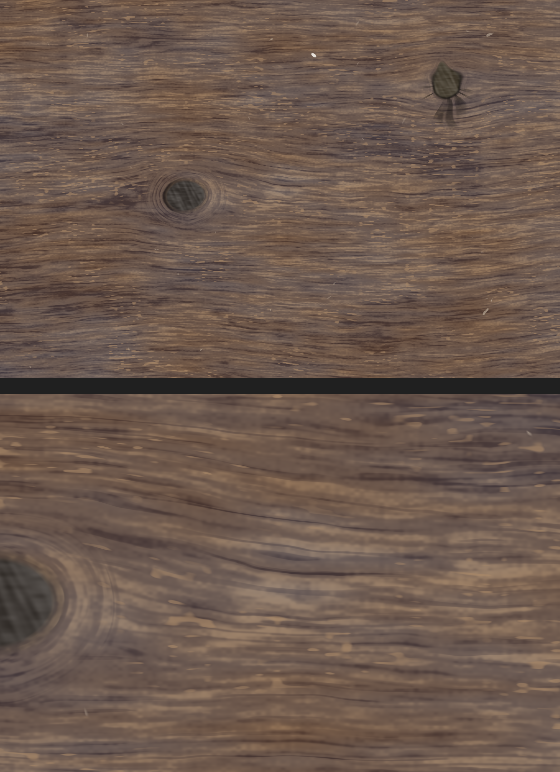
Top, the full canvas; bottom, a detail of the centre.
Give the GLSL for this texture, as a Shadertoy shader.

```glsl
float hash(vec2 p) {
    return fract(sin(dot(p, vec2(127.1, 311.7))) * 43758.5453);
}

float noise(vec2 p) {
    vec2 i = floor(p), f = fract(p);
    f = f * f * (3.0 - 2.0 * f);
    return mix(mix(hash(i), hash(i + vec2(1, 0)), f.x),
               mix(hash(i + vec2(0, 1)), hash(i + vec2(1, 1)), f.x), f.y);
}

// x runs along the grain, y across it
float fibres(vec2 q) {
    float n = 0.16 * noise(q * vec2(7, 75)) + 0.42 * noise(q * vec2(13, 160) + 7.0)
            + 0.42 * noise(q * vec2(42, 280) + 3.0);
    return smoothstep(0.26, 0.74, n);
}

// Thin dark growth lines and long sharp splits
float growthLines(vec2 q) {
    float wave = 0.5 + 0.5 * sin(600.0 * q.y + 14.0 * noise(q * vec2(4, 28) + 5.0));
    float lines = pow(wave, 4.0) * smoothstep(0.25, 0.7, noise(q * vec2(9, 60) + 13.0));
    float split = 1.0 - smoothstep(0.01, 0.06, abs(noise(q * vec2(4, 52) + 17.0) - 0.5));
    return lines + split * smoothstep(0.3, 0.6, noise(q * vec2(14, 45) + 29.0));
}

// How far the grain is pushed aside around a knot
float spread(vec2 d, vec2 size) {
    d /= size;
    return 0.6 * d.y * size.y * exp(-dot(d, d));
}

float disc(float r, float radius, float soft) {
    return 1.0 - smoothstep(radius - soft, radius + soft, r);
}

void mainImage(out vec4 fragColor, in vec2 fragCoord) {
    vec2 p = fragCoord / iResolution.y;
    vec2 toRound = p - vec2(0.488, 0.477), toHollow = p - vec2(1.18, 0.775);
    float wobble = noise(p * 16.0) - 0.5;
    float rRound = length(toRound * vec2(0.85, 1.05)) + 0.014 * wobble;
    float rHollow = length(toHollow * vec2(1.25, 0.85)) + 0.03 * (noise(p * 30.0) - 0.5);

    // Grain coordinates, bent around both knots
    vec2 grain = p;
    grain.y -= 0.02 * cos(5.5 * (p.x - 0.45)) * disc(p.y, 0.65, 0.3);
    grain.y -= spread(toRound, vec2(0.2, 0.13)) + spread(toHollow, vec2(0.11, 0.09));
    grain.y += 0.022 * noise(p * vec2(3, 5)) + 0.006 * noise(p * vec2(12, 22));
    grain.y += 0.002 * noise(p * vec2(40, 60));

    // Straight fibres giving way to rings near the knots
    float ringZone = disc(rRound, 0.085, 0.03);
    float hollowZone = 0.7 * disc(rHollow, 0.06, 0.025);
    vec2 ringCoord = vec2(abs(atan(toRound.y, toRound.x)) * 0.12, rRound * 1.2);
    float fibre = mix(fibres(grain), fibres(ringCoord), ringZone);
    fibre = mix(fibre, fibres(vec2(abs(atan(toHollow.y, toHollow.x)) * 0.1, rHollow)), hollowZone);
    float lines = mix(growthLines(grain), growthLines(ringCoord), ringZone) * (1.0 - hollowZone);

    // Broad stains, the pale middle band and the dark eye around the round knot
    float stain = noise(grain * vec2(2.5, 8) + 4.0);
    float patches = noise(grain * vec2(9, 32) + 11.0);
    float tone = 0.56 + 0.4 * (fibre - 0.5) + 0.26 * (stain - 0.5) + 0.2 * (patches - 0.5);
    tone -= 0.25 * lines;
    float band = exp(-pow((p.y - 0.5 - 0.03 * sin(p.x * 5.0)) / 0.11, 2.0));
    tone += band * (0.05 + 0.22 * (noise(p * vec2(6, 10) + 2.0) - 0.25));
    float eye = length(toRound * vec2(1.0, 2.1)) + 0.1 * (noise(grain * vec2(10, 75)) - 0.5);
    tone -= 0.24 * disc(eye, 0.2, 0.025) * smoothstep(0.05, 0.17, eye);
    tone -= 0.1 * ringZone + 0.13 * disc(rHollow, 0.07, 0.04);
    float blot = noise(p * vec2(5, 11) + 31.0) + 0.35 * (noise(grain * vec2(16, 120)) - 0.5);
    tone -= 0.2 * smoothstep(0.6, 0.85, blot);

    // Dark pores and fine surface roughness
    tone -= 0.2 * smoothstep(0.7, 0.85, noise(grain * vec2(12, 200) + 19.0)) * (1.0 - ringZone);
    tone += 0.18 * (noise(p * vec2(230, 330)) - 0.5);

    vec3 color = mix(vec3(0.27, 0.21, 0.205), vec3(0.425, 0.349, 0.309),
                     smoothstep(-0.15, 0.52, tone));
    color = mix(color, vec3(0.61, 0.505, 0.41), smoothstep(0.45, 1.08, tone));
    float warmth = noise(p * vec2(4, 8) + 8.0) + 0.7 * noise(grain * vec2(12, 70)) - 0.85;
    color += warmth * vec3(0.018, -0.018, -0.06);

    // Torn pale slivers along the grain
    float slivers = smoothstep(0.72, 0.9, noise(grain * vec2(65, 300) + 41.0));
    slivers *= smoothstep(0.4, 0.75, noise(p * vec2(9, 18) + 23.0) + 0.2 * band);
    color = mix(color, vec3(0.67, 0.54, 0.41), 0.6 * slivers * (1.0 - ringZone));

    // Round knot: grey core, dark crescent, cracked face
    float face = noise(p * vec2(150, 60) + 60.0 * p.yx) * 0.6 + noise(p * vec2(70, 260)) * 0.4;
    color = mix(color, vec3(0.27, 0.25, 0.235) + 0.18 * (face - 0.5), disc(rRound, 0.042, 0.004));
    float rim = exp(-pow((rRound - 0.046) / 0.005, 2.0));
    color *= 1.0 - rim * (0.2 + 0.35 * (1.0 - smoothstep(-0.05, 0.01, toRound.x)));

    // Hollow knot: olive pit with a shadowed edge and radiating cracks
    float pit = disc(rHollow, 0.041, 0.005);
    color = mix(color, vec3(0.3, 0.27, 0.22) + 0.18 * (face - 0.5), pit);
    float lip = exp(-pow((rHollow - 0.041) / 0.006, 2.0));
    color *= 1.0 - 0.45 * lip * smoothstep(-0.05, 0.03, abs(toHollow.x) - toHollow.y);
    float bearing = atan(toHollow.y, -toHollow.x) + 0.3 * wobble;
    float cracks = smoothstep(0.62, 0.8, noise(vec2(bearing * 10.0, rHollow * 14.0 + 3.0)));
    color *= 1.0 - 0.4 * cracks * disc(rHollow, 0.08, 0.02) * (1.0 - pit)
                 * (1.0 - smoothstep(-0.03, 0.03, toHollow.y));

    // Scattered chips of pale dust and one bright flake
    for (float i = 0.0; i < 36.0; i++) {
        vec2 d = p - vec2(1.48 * hash(vec2(i, 1)), hash(vec2(i, 2)));
        float turn = 3.14 * hash(vec2(i, 3));
        d = mat2(cos(turn), sin(turn), -sin(turn), cos(turn)) * d;
        float size = mix(0.002, 0.0045, pow(hash(vec2(i, 4)), 3.0));
        float chip = disc(length(d * vec2(0.3, 1.0)) + 0.003 * noise(p * 200.0), size, 0.0012);
        color = mix(color, vec3(0.72, 0.66, 0.59), chip * (0.3 + 0.5 * hash(vec2(i, 5))));
    }
    float flake = length(p - vec2(0.83, 0.854) + vec2(0.6, 0.0) * (p.y - 0.854));
    color = mix(color, vec3(0.9, 0.88, 0.85), disc(flake, 0.0055, 0.0015));
    fragColor = vec4(clamp(color, 0.0, 1.0), 1.0);
}
```
